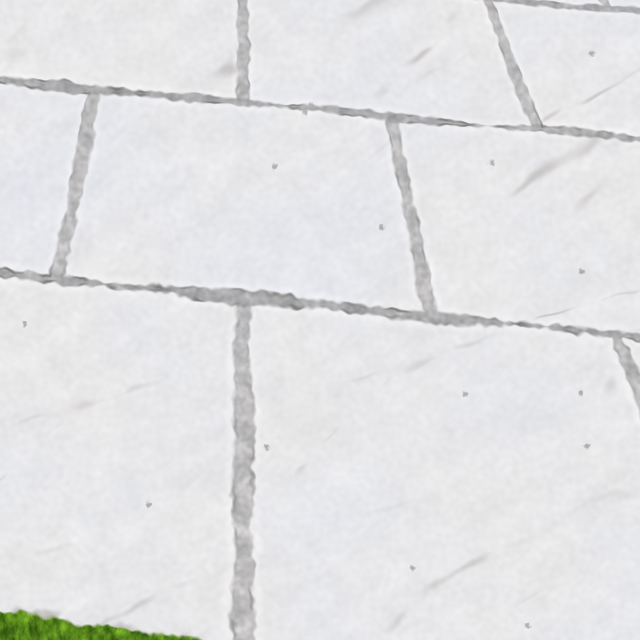
Write a WebGL 1 fragment shader that draws this texture.

```glsl
precision highp float;
uniform vec2 u_resolution;

const vec3 STONE_COOL = vec3(0.892, 0.902, 0.930);
const vec3 STONE_WARM = vec3(0.926, 0.916, 0.905);
const vec3 VEIN = vec3(0.67, 0.64, 0.63);
const vec3 MORTAR_DARK = vec3(0.60, 0.60, 0.61);
const vec3 MORTAR_LIGHT = vec3(0.83, 0.82, 0.82);
const vec3 GRIME = vec3(0.42, 0.41, 0.40);
const vec3 GRASS_DARK = vec3(0.13, 0.25, 0.03);
const vec3 GRASS_LIGHT = vec3(0.52, 0.74, 0.18);
const float SLAB_WIDTH = 0.415;

vec2 hash2(vec2 c) {
  vec2 k = vec2(dot(c, vec2(127.1, 311.7)), dot(c, vec2(269.5, 183.3)));
  return fract(sin(k) * 43758.5);
}

float corner(vec2 cell, vec2 offset, vec2 f) {
  return dot(hash2(cell + offset) * 2.0 - 1.0, f - offset);
}

// Gradient noise, roughly -0.7 to 0.7
float noise(vec2 p) {
  vec2 i = floor(p);
  vec2 f = p - i;
  vec2 s = f * f * f * (f * (f * 6.0 - 15.0) + 10.0);
  float low = mix(corner(i, vec2(0.0), f), corner(i, vec2(1.0, 0.0), f), s.x);
  float high = mix(corner(i, vec2(0.0, 1.0), f), corner(i, vec2(1.0), f), s.x);
  return mix(low, high, s.y);
}

float fbm(vec2 p) {
  float sum = 0.0;
  float gain = 1.0;
  for (int i = 0; i < 4; i++) {
    sum += gain * noise(p);
    p = mat2(1.6, 1.2, -1.2, 1.6) * p + 7.3;
    gain *= 0.55;
  }
  return sum;
}

// Thin lines where the noise crosses zero, broken into short dashes
float veins(vec2 p, float width) {
  float line = 1.0 - smoothstep(0.0, width, abs(noise(p)));
  float patch_ = smoothstep(0.0, 0.3, noise(p * 0.9 + 31.0));
  return line * patch_ * smoothstep(-0.15, 0.3, noise(p * vec2(5.0, 3.0)));
}

// Rare irregular pits, one candidate per cell
float pits(vec2 p, float rarity) {
  vec2 cell = floor(p);
  vec2 spot = hash2(cell);
  float d = length(fract(p) - mix(vec2(0.3), vec2(0.7), spot)) + 0.12 * noise(p * 9.0);
  return step(rarity, hash2(cell + 17.0).x) * (1.0 - smoothstep(0.03, 0.14, d));
}

vec3 stone(vec2 p, vec2 tint) {
  float tone = 0.5 + 0.5 * fbm(p * 3.5 + tint * 9.0) + 0.25 * (tint.x - 0.5);
  vec3 color = mix(STONE_COOL, STONE_WARM, clamp(tone, 0.0, 1.0));
  color += 0.025 * fbm(p * 22.0) + 0.03 * noise(p * 90.0);
  // Diagonal grain climbing to the right
  vec2 along = vec2(dot(p, vec2(0.86, 0.5)), dot(p, vec2(-0.5, 0.86)));
  color += 0.018 * fbm(along * vec2(4.0, 26.0) + tint * 5.0);
  vec2 warp = 0.012 * vec2(noise(p * 22.0), noise(p * 22.0 + 40.0));
  float crack = veins((along + warp) * vec2(3.0, 11.0) + tint * 13.0, 0.05);
  color = mix(color, VEIN, 0.5 * crack);
  return mix(color, GRIME, 0.45 * pits(p * 22.0 + tint, 0.97));
}

vec3 mortar(vec2 p, float darkness) {
  float grain = 0.62 + 0.55 * fbm(p * 32.0) + 0.5 * noise(p * 100.0);
  return mix(MORTAR_DARK, MORTAR_LIGHT, clamp(grain - darkness, -0.2, 1.1));
}

vec3 grass(vec2 p) {
  float blades = 0.5 + 0.7 * fbm(p * vec2(65.0, 40.0));
  return mix(GRASS_DARK, GRASS_LIGHT, clamp(blades, 0.0, 1.0));
}

void main() {
  vec2 p = gl_FragCoord.xy / u_resolution;
  float down = 1.0 - p.y;

  // Perspective: slanted courses grow taller and wider toward the viewer
  float ragged = 0.004 * noise(p * 24.0) + 0.005 * noise(p * 65.0);
  float near = down - p.x * (0.085 + 0.03 * down) + 0.984 + 0.006 * noise(p * 5.0);
  float across = (p.x - 0.38) / near + 0.005 * noise(p * 8.0 + 20.0);
  float depth = 5.7 - 5.217 / near;

  // Running bond: each second course shifts by half a slab
  float row = min(floor(depth), 2.0);
  float column = across / SLAB_WIDTH + 0.5 * mod(row, 2.0);
  float bed = clamp(floor(depth + 0.5), 0.0, 2.0);
  float bedDist = abs(depth - bed) * near / 5.217;
  float headDist = abs(fract(column + 0.5) - 0.5) * SLAB_WIDTH;

  // Signed distances to the joint edges, with uneven widths
  float bedEdge = bedDist - 0.0054 * (1.0 + 1.3 * noise(vec2(p.x * 6.0, bed * 5.3))) + ragged;
  float headEdge = headDist - 0.0088 * (1.0 + 0.4 * noise(p * 7.0 + 50.0)) + ragged;
  float edge = min(bedEdge, headEdge);
  float isBed = 1.0 - smoothstep(-0.001, 0.003, bedEdge);

  // Slabs with a pale worn rim, then the mortar and its broken grimy border
  vec3 color = stone(p, hash2(vec2(row, floor(column))));
  color += 0.025 * (1.0 - smoothstep(0.002, 0.010, edge));
  color = mix(color, mortar(p, 0.3 * isBed), 1.0 - smoothstep(-0.0025, 0.0022, edge));
  float border = 1.0 - smoothstep(0.0, 0.003, abs(edge + 0.0015));
  float patches = smoothstep(-0.05, 0.4, noise(p * 34.0));
  color = mix(color, GRIME, border * patches * mix(0.35, 0.7, isBed));

  // Lawn edge with a little soil
  float lawn = down - 0.953 - 0.15 * p.x + 0.012 * noise(p * 28.0) + 0.006 * noise(p * 80.0);
  color = mix(color, VEIN, 0.6 * smoothstep(-0.012, 0.0, lawn) * patches);
  color = mix(color, grass(p), smoothstep(-0.002, 0.004, lawn));
  gl_FragColor = vec4(clamp(color, 0.0, 1.0), 1.0);
}
```
